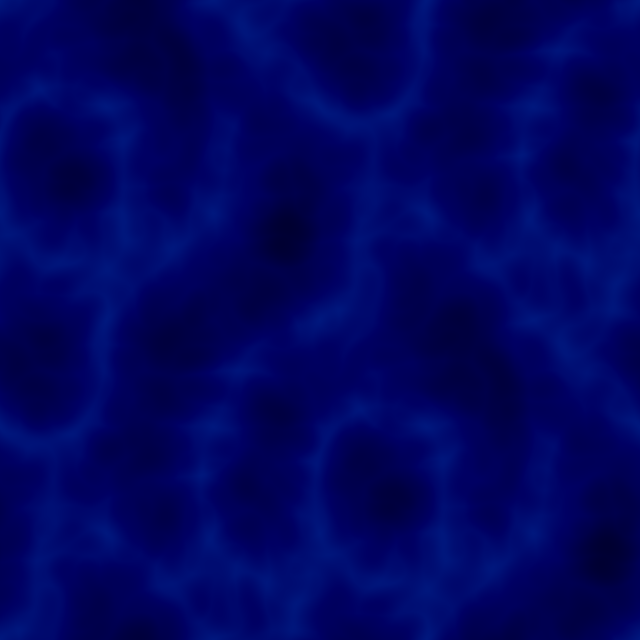
A WebGL 2 fragment shader for this texture:

```glsl
#version 300 es
precision highp float;

#define BASE_CELLS 3.0
#define OCTAVES 3
#define GAIN 0.4
#define NOISE_SCALE 1.3
#define CREST_ROUNDING 0.02
#define CREST_BLUE 0.49
#define DEPTH_FADE 0.33
#define CREST_GREEN 0.09
#define GLOW_REACH 0.3
#define SEED 7.0

uniform vec2 u_resolution;
out vec4 fragColor;

float hash(vec2 p) {
    return fract(sin(dot(p, vec2(127.1, 311.7))) * 43758.5453);
}

// Unit gradient at a lattice point, wrapped to the period
vec2 gradient(vec2 cell, float period, float seed) {
    float angle = 6.28319 * hash(mod(cell, period) + seed);
    return vec2(cos(angle), sin(angle));
}

// Tiling gradient noise with quintic blending
float gradientNoise(vec2 p, float period, float seed) {
    vec2 cell = floor(p);
    vec2 f = p - cell;
    vec2 blend = f * f * f * (f * (f * 6.0 - 15.0) + 10.0);
    vec2 right = vec2(1.0, 0.0);
    vec2 up = vec2(0.0, 1.0);
    float a = dot(gradient(cell, period, seed), f);
    float b = dot(gradient(cell + right, period, seed), f - right);
    float c = dot(gradient(cell + up, period, seed), f - up);
    float d = dot(gradient(cell + 1.0, period, seed), f - 1.0);
    return mix(mix(a, b, blend.x), mix(c, d, blend.x), blend.y);
}

// Sum of folded noise: creases become thin veins, hollows grow large
float turbulence(vec2 uv) {
    float sum = 0.0;
    float weight = NOISE_SCALE;
    float cells = BASE_CELLS;
    for (int i = 0; i < OCTAVES; i++) {
        float seed = SEED + 19.0 * float(i);
        float n = gradientNoise(uv * cells, cells, seed);
        sum += weight * (length(vec2(n, CREST_ROUNDING)) - CREST_ROUNDING);
        weight *= GAIN;
        cells *= 2.0;
    }
    return sum;
}

void main() {
    vec2 uv = gl_FragCoord.xy / u_resolution;

    // Diagonal lattice: whole periods along both diagonals keep the tile seamless
    vec2 diagonal = vec2(uv.x + uv.y, uv.x - uv.y);
    float depth = turbulence(diagonal);

    // Blue darkens with depth, a hint of green lights the veins
    float blue = CREST_BLUE - DEPTH_FADE * depth;
    float green = CREST_GREEN * max(0.0, 1.0 - depth / GLOW_REACH);
    fragColor = vec4(0.0, green, blue, 1.0);
}
```
